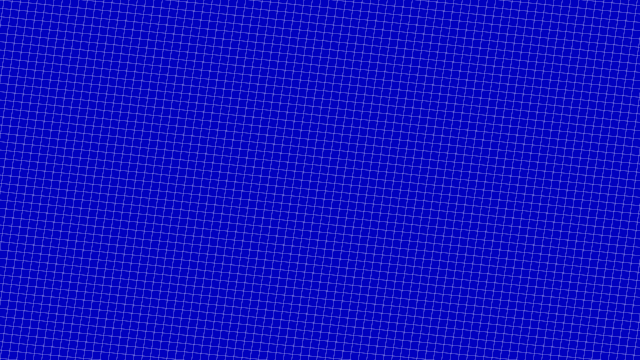
Give the GLSL for this pattern, as a Shadertoy shader.

```glsl
// Fine white grid of slightly slanted lines on a deep blue ground.

#define COLUMNS 76.8                      // cells across the canvas width
#define LEAN_X 0.15                       // sideways lean of upright lines
#define FALL_Y 0.10                       // drop of level lines to the right
#define LINE_WIDTH 0.031                  // line width in cells
#define SOFTNESS 1.2                      // edge filter width in pixels
#define GRID_PHASE vec2(0.0, 0.2)         // offset of the grid in cells
#define GROUND_COLOR vec3(0.005, 0.005, 0.75)
#define LINE_COLOR vec3(1.0)

// Filtered coverage of unit-spaced lines; "footprint" is the filter width.
vec2 lineCoverage(vec2 cell, float footprint) {
    vec2 dist = abs(fract(cell + 0.5) - 0.5);
    float reach = 0.5 * (LINE_WIDTH + footprint);
    return clamp(reach - dist, 0.0, min(LINE_WIDTH, footprint)) / footprint;
}

void mainImage(out vec4 fragColor, in vec2 fragCoord) {
    // Square cells, measured from the lower left corner
    float cellsPerPixel = COLUMNS / iResolution.x;
    vec2 p = fragCoord * cellsPerPixel;

    // Shear each family of lines separately
    vec2 cell = vec2(p.x - LEAN_X * p.y, p.y + FALL_Y * p.x) - GRID_PHASE;

    // Thin lines, brighter where they cross
    vec2 lines = lineCoverage(cell, SOFTNESS * cellsPerPixel);
    float ink = 1.0 - (1.0 - lines.x) * (1.0 - lines.y);

    fragColor = vec4(mix(GROUND_COLOR, LINE_COLOR, ink), 1.0);
}
```
